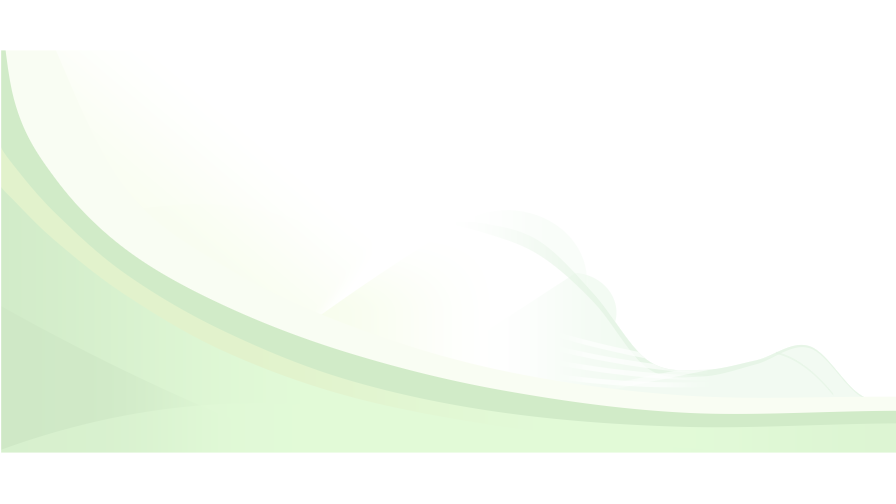
Reproduce this background procedurally as a Shadertoy shader.

```glsl
// Pale green swooping bands under a soft wash and a translucent folded veil.
// Each contour is a short spline giving depth below the canvas top; layers are
// painted back to front with coverage antialiased by screen derivatives.
#define WHITE  vec3(1.0)
#define WASH   vec3(0.970, 0.992, 0.930)
#define CREAM  vec3(0.978, 0.992, 0.952)
#define GREEN  vec3(0.820, 0.920, 0.785)
#define YELLOW vec3(0.885, 0.950, 0.800)
#define LIGHT  vec3(0.885, 0.980, 0.845)
#define VEIL   vec3(0.943, 0.980, 0.943)
#define FOLD   vec3(0.890, 0.955, 0.890)
#define FRAME_TOP 0.100
#define FRAME_BOTTOM 0.898

// Catmull-Rom curve through nine evenly spaced heights, t in 0..1
float curve(float k[9], float t) {
    float s = clamp(t, 0.0, 1.0) * 8.0;
    int i = min(int(s), 7);
    float f = s - float(i);
    float a = k[max(i - 1, 0)], b = k[i], c = k[i + 1], d = k[min(i + 2, 8)];
    return b + 0.5 * f * (c - a + f * (2.0 * a - 5.0 * b + 4.0 * c - d
             + f * (3.0 * (b - c) + d - a)));
}

// Antialiased coverage of the region where d > 0
float cover(float d) {
    float w = length(vec2(dFdx(d), dFdy(d)));
    return clamp(0.5 + d / max(w, 1e-5), 0.0, 1.0);
}

// Inside of an axis-aligned ellipse
float ellipse(vec2 p, vec2 center, vec2 radius) {
    return cover(1.0 - length((p - center) / radius));
}

// Thin line around d = 0
float strand(float d, float width) {
    return cover(width - abs(d));
}

// Yellowish wash split by a white wedge
vec3 paintWash(vec3 col, vec2 p) {
    float u = p.x - 0.358;
    float diagonal = p.y - 0.139 - 1.5 * (p.x - 0.221);
    float leftSide = smoothstep(0.03, -0.03, 2.2 * u + p.y - 0.625);
    float arch = cover(p.y - 0.405 - 2.5 * (p.x - 0.22) * (p.x - 0.22));
    col = mix(col, WASH, smoothstep(0.0, 0.42, diagonal) * leftSide * (0.75 + 0.1 * arch));
    float below = cover(p.y - 0.625 + 1.27 * u - 0.6 * u * u) * cover(u);
    float fade = smoothstep(0.57, 0.34, p.x) * smoothstep(0.45, 0.62, p.y);
    return mix(col, WASH, below * fade);
}

// Translucent veil with folds and fine strands
vec3 paintVeil(vec3 col, vec2 p) {
    float crestKeys[9] = float[9](.440, .444, .479, .583, .715, .734, .715, .687, .787);
    float foldKeys[9] = float[9](.440, .463, .507, .600, .731, .747, .723, .691, .790);
    float t = (p.x - 0.482) / 0.482;
    float span = cover(t) * cover(1.0 - t);
    float dCrest = p.y - curve(crestKeys, t);
    float crest = cover(dCrest);
    float fold = crest * cover(curve(foldKeys, t) - p.y);

    // Upper sheet and side lobe behind the crest
    float sheet = ellipse(p, vec2(0.566, 0.556), vec2(0.089, 0.139)) * (1.0 - crest);
    col = mix(col, VEIL, sheet * span * 0.4 * smoothstep(0.51, 0.62, p.x));
    float lobe = ellipse(p, vec2(0.638, 0.620), vec2(0.050, 0.079)) * (1.0 - crest);
    col = mix(col, VEIL, lobe * 0.8 * smoothstep(0.60, 0.66, p.x));

    // Main body, fading to the lower left
    float wing = cover(p.y - 0.637 + 1.156 * (p.x - 0.56));
    col = mix(col, VEIL, crest * wing * span * smoothstep(0.53, 0.71, p.x) * 0.9);
    col = mix(col, FOLD, fold * span * smoothstep(0.49, 0.69, p.x) * 0.75);

    // Pale strands running across the body
    for (int i = 0; i < 4; i++) {
        float n = float(i), x = p.x - 0.63;
        float y = 0.668 + 0.027 * n + (0.50 - 0.09 * n) * x - 0.9 * x * x;
        float ends = smoothstep(0.62, 0.66, p.x) * smoothstep(0.80, 0.72, p.x);
        col = mix(col, WHITE, strand(p.y - y, 0.005) * ends * crest * 0.65);
    }
    float sweep = p.y - 0.768 + 0.36 * (p.x - 0.68);
    float sweepEnds = smoothstep(0.67, 0.72, p.x) * smoothstep(0.88, 0.80, p.x);
    col = mix(col, WHITE, strand(sweep, 0.006) * sweepEnds * crest * 0.55);
    float crease = p.y - 0.70 - 14.0 * (p.x - 0.866) * (p.x - 0.866) - 0.4 * (p.x - 0.866);
    return mix(col, FOLD, strand(crease, 0.002) * cover(p.x - 0.866) * cover(0.93 - p.x) * 0.6);
}

// Sweeping bands and the shaded ground beneath them
vec3 paintBands(vec3 col, vec2 p) {
    float creamKeys[9] = float[9](-.35, -.14, .10, .375, .528, .646, .736, .785, .787);
    float greenKeys[9] = float[9](-.058, .197, .356, .495, .606, .701, .775, .819, .815);
    float yellowKeys[9] = float[9](.285, .329, .424, .544, .657, .755, .819, .847, .840);
    float groundKeys[9] = float[9](.366, .398, .479, .586, .697, .787, .847, .889, .917);
    float t = sqrt(max(p.x, 0.0));   // knots crowd toward the steep left side

    vec3 ground = mix(GREEN, LIGHT, smoothstep(-0.05, 0.36, p.x));
    ground = mix(ground, GREEN, 0.3 * smoothstep(0.72, 1.0, p.x));
    float shade = cover(p.y - 0.606 - p.x + 0.5 * p.x * p.x);
    ground = mix(ground, GREEN * 0.985, shade * 0.75 * smoothstep(0.27, 0.08, p.x));
    float mound = cover(p.y - 0.80 - 1.14 * (p.x - 0.286) * (p.x - 0.286));
    ground = mix(ground, LIGHT, mound * 0.45);

    col = mix(col, CREAM, cover(p.y - curve(creamKeys, t)));
    col = mix(col, GREEN, cover(p.y - curve(greenKeys, t)));
    vec3 lining = mix(YELLOW, LIGHT, smoothstep(0.25, 0.65, p.x));
    lining = mix(lining, ground, smoothstep(0.7, 0.9, p.x));
    col = mix(col, lining, cover(p.y - curve(yellowKeys, t)));
    return mix(col, ground, cover(p.y - curve(groundKeys, t)));
}

void mainImage(out vec4 fragColor, in vec2 fragCoord) {
    vec2 p = fragCoord / iResolution.xy;
    p.y = 1.0 - p.y;
    vec3 col = paintBands(paintVeil(paintWash(WHITE, p), p), p);
    float frame = cover(p.y - FRAME_TOP) * cover(FRAME_BOTTOM - p.y) * cover(p.x - 0.0013);
    fragColor = vec4(mix(WHITE, col, frame), 1.0);
}
```
